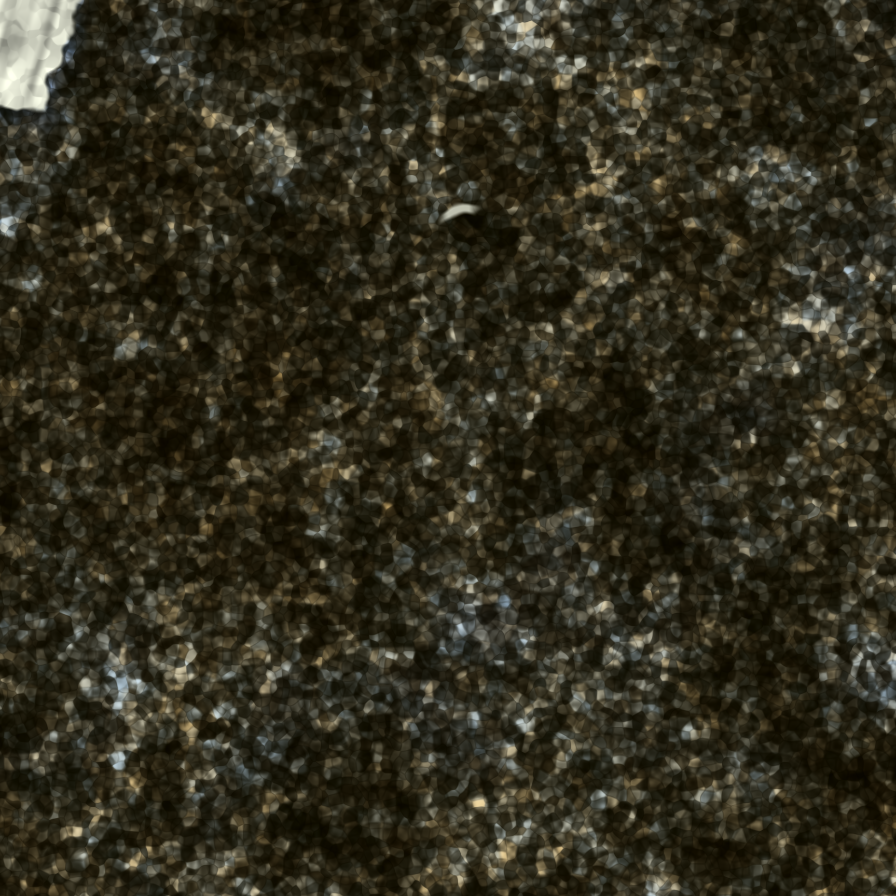
A Shadertoy shader for this texture:

```glsl
// Dark fine-grained rock in thin section: two sizes of soft Voronoi grains with
// dim seams, fine speckle and broad pale patches add up to one roughly normal
// tone, which an exponential turns into olive-brown light with rare bright grains.
#define COARSE_GRAINS 50.0
#define FINE_GRAINS 92.0
#define SPECKLE_SCALE 150.0
#define PATCH_SCALE 7.0
#define TONE_MEDIAN -1.86
#define TONE_SPREAD 0.59
#define SEAM_DEPTH 0.75
#define GRAIN_TINT 0.16
#define PALE_CRYSTAL vec3(0.86, 0.87, 0.80)

// Integer hash: three values in 0..1 for a lattice cell and a seed
vec3 hash3(vec2 cell, float seed) {
    uvec3 v = uvec3(ivec3(vec3(cell, seed))) * 1664525u + 1013904223u;
    v.x += v.y * v.z; v.y += v.z * v.x; v.z += v.x * v.y;
    v ^= v >> 16u;
    v.x += v.y * v.z; v.y += v.z * v.x; v.z += v.x * v.y;
    return vec3(v >> 8u) / 16777216.0;
}

// Value noise, scaled to zero mean and about unit deviation
float noise(vec2 p, float seed) {
    vec2 i = floor(p), f = fract(p);
    f = f * f * (3.0 - 2.0 * f);
    float low = mix(hash3(i, seed).z, hash3(i + vec2(1, 0), seed).z, f.x);
    float high = mix(hash3(i + vec2(0, 1), seed).z, hash3(i + vec2(1, 1), seed).z, f.x);
    return (mix(low, high, f.y) - 0.5) / 0.2145;
}

// Soft Voronoi grains: x = tone, y = tint, z = seam mask, all about zero mean
vec3 grains(vec2 p, float seed) {
    vec2 cell = floor(p), f = fract(p);
    float nearest = 9.0, second = 9.0, total = 0.0;
    vec2 blend = vec2(0.0);
    for (int y = -1; y <= 1; y++)
    for (int x = -1; x <= 1; x++) {
        vec2 o = vec2(x, y);
        vec3 h = hash3(cell + o, seed);
        vec2 toSeed = o + 0.1 + 0.8 * h.xy - f;
        float d = length(toSeed);
        float weight = exp(-11.0 * d * d);
        blend += weight * vec2(h.z, fract(h.z * 37.0));
        total += weight;
        second = min(second, max(nearest, d));
        nearest = min(nearest, d);
    }
    blend = (blend / total - 0.5) / 0.24;
    return vec3(blend, smoothstep(0.0, 0.32, second - nearest) - 0.6);
}

// Pale slanted crystal at the upper left corner, negative inside
float crystalDistance(vec2 p) {
    float rightSide = p.x - 0.048 - 0.3 * (p.y - 0.88);
    float rough = 0.004 * noise(p * 45.0, 11.0) + 0.002 * noise(p * 110.0, 12.0);
    return max(rightSide, 0.88 - p.y) + rough;
}

void mainImage(out vec4 fragColor, in vec2 fragCoord) {
    vec2 p = fragCoord / iResolution.y;

    // Slight warping makes the grain outlines irregular
    vec2 warp = vec2(noise(p * 65.0, 1.0), noise(p * 65.0, 2.0)) * 0.0022;
    vec3 coarse = grains((p + warp) * COARSE_GRAINS, 3.0);
    vec3 fine = grains((p - warp) * FINE_GRAINS, 4.0);

    // Broad patches, smaller clusters and fine speckle
    float patches = 0.75 * noise(p * PATCH_SCALE, 5.0)
                  + 0.65 * noise(p * PATCH_SCALE * 2.3, 6.0);
    float speckle = noise(p * SPECKLE_SCALE, 7.0);
    float tone = 0.50 * coarse.x + 0.50 * fine.x + 0.36 * speckle + 0.42 * patches
               + SEAM_DEPTH * (0.6 * coarse.z + 0.5 * fine.z);

    // Small dark pit under a bright curved sliver
    vec2 pit = p - vec2(0.515, 0.748) + warp;
    tone -= 2.2 * exp(-dot(pit, pit) / 0.0004);
    float sliverLine = abs(pit.y - 0.018 + 14.0 * pit.x * pit.x);
    float sliver = smoothstep(0.008, 0.002, sliverLine)
                 * smoothstep(0.024, 0.012, abs(pit.x + 0.005));

    // Olive light, with warm and cool regions and a tint for each grain
    float light = exp(TONE_MEDIAN + TONE_SPREAD * tone);
    light = min(light, 0.55 + 0.35 * (1.0 - exp(-max(light - 0.55, 0.0) / 0.35)));
    vec3 color = vec3(light + 0.012, light, light * 0.95 - 0.05);
    float warmth = 0.5 * noise(p * 4.0, 8.0) + 0.4 * noise(p * 13.0, 9.0) - 0.3 * patches;
    float tint = GRAIN_TINT * (0.35 * coarse.y + 0.35 * fine.y + 0.5 * warmth);
    color *= 1.0 + tint * vec3(0.45, -0.1, -1.0);
    color.b += 0.012 * max(-warmth, 0.0);

    // Crystal with slanted streaks and a cool dark fringe
    float d = crystalDistance(p);
    float streak = noise(vec2((p.x - 0.3 * p.y) * 110.0, p.y * 22.0), 10.0);
    vec3 crystal = PALE_CRYSTAL * (0.93 + 0.10 * streak + 0.05 * fine.x);
    float fringe = smoothstep(0.035, 0.0, d);
    color = mix(color, color * vec3(0.70, 0.82, 1.1) + vec3(0.0, 0.01, 0.03), 0.7 * fringe);
    color = mix(color, crystal, smoothstep(0.004, -0.004, d));
    color = mix(color, PALE_CRYSTAL, 0.85 * sliver);

    fragColor = vec4(clamp(color, 0.0, 1.0), 1.0);
}
```
